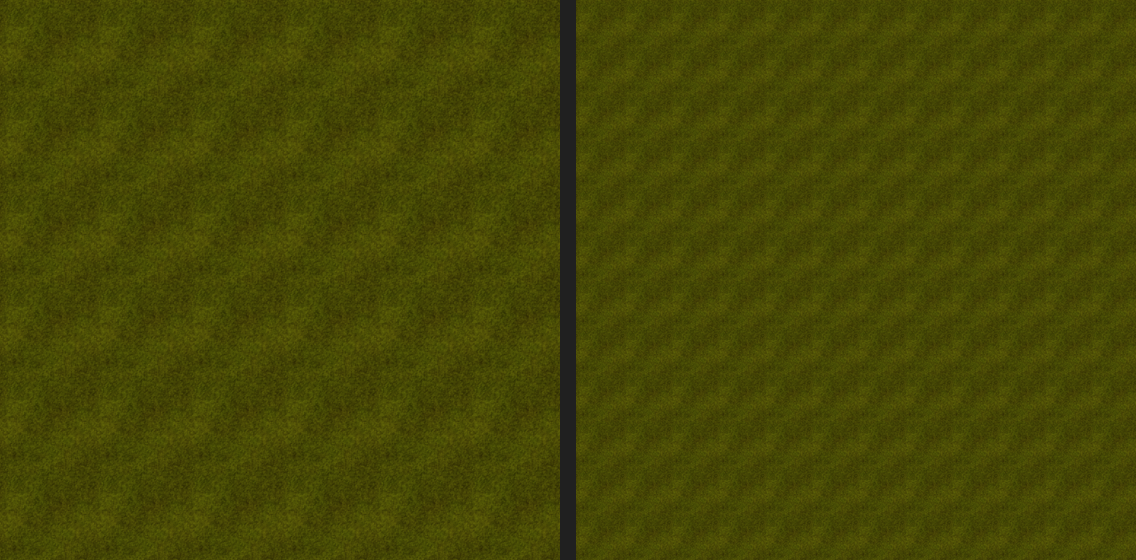
Left: one tile. Right: repeated 2 by 2.
Write a WebGL 1 fragment shader that draws this texture.

```glsl
precision highp float;
// Mossy olive turf: a mottled, grainy tile repeated six times across and down.

uniform vec2 u_resolution;

const float REPEATS = 6.0;
const vec3 SHADE = vec3(0.240, 0.241, 0.016);
const vec3 LIT = vec3(0.330, 0.340, 0.026);
const vec3 RUST_TINT = vec3(0.014, -0.010, 0.003);
const float BAND_STRENGTH = 0.15;
const float MOTTLE_STRENGTH = 0.38;
const float TUFT_STRENGTH = 0.40;
const float GRAIN_STRENGTH = 0.90;
const float TUFTS = 26.0;                  // tufts along one tile edge
const vec2 BLADES = vec2(54.0, 38.0);      // grain cells across and along the blades
const float TAU = 6.2831853;

vec2 hash2(vec2 cell, float seed) {
  vec3 h = fract(vec3(cell.xyx + seed) * vec3(0.1031, 0.1030, 0.0973));
  h += dot(h, h.yzx + 33.33);
  return fract((h.xx + h.yz) * h.zy);
}

// Value noise centred on zero, wrapping after one tile.
float wrapNoise(vec2 p, vec2 period, float seed) {
  p *= period;
  vec2 cell = floor(p);
  vec2 f = p - cell;
  f = f * f * (3.0 - 2.0 * f);
  float a = hash2(mod(cell, period), seed).x;
  float b = hash2(mod(cell + vec2(1.0, 0.0), period), seed).x;
  float c = hash2(mod(cell + vec2(0.0, 1.0), period), seed).x;
  float d = hash2(mod(cell + vec2(1.0, 1.0), period), seed).x;
  return mix(mix(a, b, f.x), mix(c, d, f.x), f.y) - 0.5;
}

// Distance to the nearest tuft centre, in tuft cells.
float wrapCells(vec2 p, float period) {
  p *= period;
  vec2 cell = floor(p);
  float nearest = 2.0;
  for (int j = -1; j <= 1; j++) {
    for (int i = -1; i <= 1; i++) {
      vec2 neighbour = cell + vec2(float(i), float(j));
      vec2 centre = neighbour + hash2(mod(neighbour, period), 7.0);
      nearest = min(nearest, length(p - centre));
    }
  }
  return nearest;
}

// Broad light and dark drifts rising to the right.
float diagonalBands(vec2 p) {
  float bend = 0.05 * sin(TAU * (p.x + p.y)) + 0.03 * sin(TAU * 2.0 * p.y);
  return 0.2 * cos(TAU * (p.y - 0.42)) - cos(TAU * (p.x - p.y + 0.03 + bend));
}

// Cloudy patches in three sizes.
float mottle(vec2 p) {
  float sum = 0.0;
  float weight = 1.0;
  float period = 5.0;
  for (int i = 0; i < 3; i++) {
    sum += weight * wrapNoise(p, vec2(period), period);
    weight *= 0.9;
    period *= 2.0;
  }
  return sum;
}

// Fine slanted blades mixed with round specks.
float grain(vec2 p) {
  vec2 slanted = vec2(p.x - p.y, p.x + p.y);
  return wrapNoise(slanted, BLADES, 21.0) + 0.8 * wrapNoise(p, vec2(64.0), 43.0);
}

void main() {
  vec2 tile = fract(gl_FragCoord.xy / u_resolution * REPEATS);

  // Brightness from broad to fine
  float tone = 0.46 + BAND_STRENGTH * diagonalBands(tile);
  tone += MOTTLE_STRENGTH * mottle(tile);
  tone += TUFT_STRENGTH * (0.45 - wrapCells(tile, TUFTS));
  tone += GRAIN_STRENGTH * grain(tile);

  // Drift between rusty and green patches
  float rust = wrapNoise(tile, vec2(7.0), 61.0) + 0.8 * wrapNoise(tile, vec2(18.0), 83.0);

  vec3 color = mix(SHADE, LIT, tone) + RUST_TINT * rust;
  gl_FragColor = vec4(clamp(color, 0.0, 1.0), 1.0);
}
```
